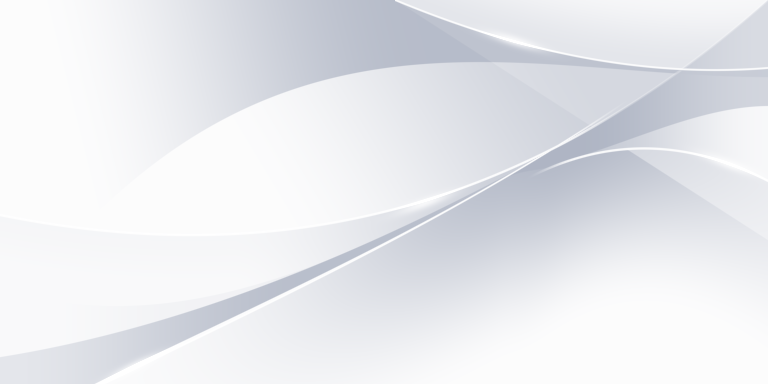
Write a WebGL 1 fragment shader that draws this background.

```glsl
precision highp float;
// Abstract pale silver background of overlapping curved sheets with bright rims.
uniform vec2 u_resolution;

const vec3 SLATE = vec3(0.62, 0.65, 0.72);
const vec3 WHITE = vec3(0.988, 0.988, 0.99);

// Cubic through four points, given as their x and y values.
float cubic(float x, vec4 xs, vec4 ys) {
  vec4 d = vec4(x) - xs;
  return ys.x * d.y * d.z * d.w / ((xs.x - xs.y) * (xs.x - xs.z) * (xs.x - xs.w))
       + ys.y * d.x * d.z * d.w / ((xs.y - xs.x) * (xs.y - xs.z) * (xs.y - xs.w))
       + ys.z * d.x * d.y * d.w / ((xs.z - xs.x) * (xs.z - xs.y) * (xs.z - xs.w))
       + ys.w * d.x * d.y * d.z / ((xs.w - xs.x) * (xs.w - xs.y) * (xs.w - xs.z));
}

// Approximate signed distance to the cubic, positive above it.
float above(vec2 p, vec4 xs, vec4 ys) {
  float y = cubic(p.x, xs, ys);
  float slope = (cubic(p.x + 0.005, xs, ys) - y) / 0.005;
  return (p.y - y) / sqrt(1.0 + slope * slope);
}

float cover(float d, float aa) {
  return smoothstep(-aa, aa, d);
}

float rim(float d, float width, float aa) {
  return 1.0 - smoothstep(width - aa, width + aa, abs(d));
}

// Soft light stretched along a rim of the given slope.
float glint(vec2 p, vec2 center, float slope) {
  vec2 along = normalize(vec2(1.0, slope));
  vec2 q = p - center;
  vec2 local = vec2(dot(q, along), dot(q, vec2(-along.y, along.x)));
  return exp(-dot(local * local, vec2(180.0, 6000.0)));
}

void main() {
  // Canvas space: x from 0 to 2, y from 0 to 1.
  vec2 p = gl_FragCoord.xy / u_resolution * vec2(2.0, 1.0);
  float aa = 0.8 / u_resolution.y;

  // Sheet borders
  float crest = above(p, vec4(0.0, 0.521, 1.224, 2.0), vec4(0.44, 0.388, 0.518, 1.0));
  float leaf = above(p, vec4(0.229, 0.625, 1.458, 2.0), vec4(0.422, 0.711, 0.831, 0.799));
  float canopy = above(p, vec4(1.029, 1.354, 1.771, 2.0), vec4(1.0, 0.888, 0.82, 0.823));
  float blade = above(p, vec4(0.26, 0.781, 1.38, 2.0), vec4(0.0, 0.253, 0.576, 1.013));
  float wing = above(p, vec4(1.38, 1.589, 1.823, 2.0), vec4(0.539, 0.607, 0.596, 0.529));
  float fan = above(p, vec4(1.458, 1.628, 1.771, 2.0), vec4(0.578, 0.633, 0.682, 0.724));
  float band = above(p, vec4(0.0, 0.521, 1.042, 1.38), vec4(0.07, 0.198, 0.406, 0.576));
  float fold = above(p, vec4(0.104, 0.521, 0.9375, 1.354), vec4(0.224, 0.224, 0.357, 0.557));
  float diagonal = (p.y - 1.0 + 0.644 * (p.x - 1.029)) / 1.19;
  float pastDiagonal = cover(diagonal, aa);

  // Upper sheets: backdrop, leaf and canopy
  float tone = 1.0 - 0.74 * smoothstep(0.15, 1.15, p.x + 0.25 * (p.y - 0.7));
  float leafTone = 1.0 - 0.5 * smoothstep(0.6, 1.7, p.x + 0.6 * (p.y - 0.6));
  tone = mix(tone, leafTone, cover(-leaf, aa));
  tone += 0.08 * pastDiagonal;
  float canopyTone = mix(0.74, 0.95, smoothstep(0.0, 0.2, canopy));
  tone = mix(tone, canopyTone, cover(canopy, aa) * step(1.029, p.x));

  // Lower left sheets under the crest
  float sheet = 0.93 - 0.45 * smoothstep(0.6, 1.4, p.x);
  sheet += 0.04 * smoothstep(0.0, 0.15, -crest);
  sheet -= 0.08 * cover(-fold, aa) * smoothstep(0.1, 0.5, p.x);
  float bandTone = 0.75 - 0.46 * smoothstep(0.0, 0.8, p.x);
  sheet = mix(sheet, bandTone, cover(-band, aa));

  // Right hand fan
  float toRight = smoothstep(1.5, 2.0, p.x);
  float right = mix(0.25, 0.62, toRight);
  right = mix(right, mix(0.3, 0.45, toRight), cover(-canopy, aa));
  right = mix(right, mix(0.18, 0.55, toRight), cover(-leaf, aa));
  right = mix(right, mix(0.4, 0.95, toRight), cover(-fan, aa) * smoothstep(1.42, 1.6, p.x));

  // Floor, shaded where it meets the blade and the wing
  float depth = -mix(blade, wing, smoothstep(1.3, 1.45, p.x));
  float reach = (p.x - 1.45) / 0.6;
  float shade = 0.78 * exp(-reach * reach) * (1.0 - smoothstep(-0.05, 0.42, depth));
  float ground = 1.0 - shade * (1.0 - 0.4 * pastDiagonal);
  right = mix(right, ground, cover(depth, aa));

  sheet = mix(sheet, right, cover(-blade, aa));
  tone = mix(tone, sheet, cover(-crest, aa));

  // Bright rims
  float leftSide = 1.0 - smoothstep(1.45, 1.65, p.x);
  float light = rim(crest, 0.003, aa) * mix(0.25, 0.9, leftSide);
  float bladeWidth = mix(0.006, 0.002, smoothstep(0.3, 1.4, p.x));
  light = max(light, rim(blade, bladeWidth, aa) * 0.95 * leftSide);
  light = max(light, rim(canopy, 0.0025, aa) * 0.9 * step(1.029, p.x));
  light = max(light, rim(wing, 0.003, aa) * 0.9 * smoothstep(1.37, 1.5, p.x));

  // Glints on the rims
  light += 0.8 * glint(p, vec2(1.34, 0.893), -0.3);
  light += 0.8 * glint(p, vec2(1.107, 0.471), 0.36);
  light += 0.8 * glint(p, vec2(1.9, 0.572), -0.36);
  light += 0.8 * glint(p, vec2(0.35, 0.045), 0.48);

  vec3 color = mix(SLATE, WHITE, clamp(tone, 0.0, 1.0));
  gl_FragColor = vec4(mix(color, vec3(1.0), clamp(light, 0.0, 1.0)), 1.0);
}
```
